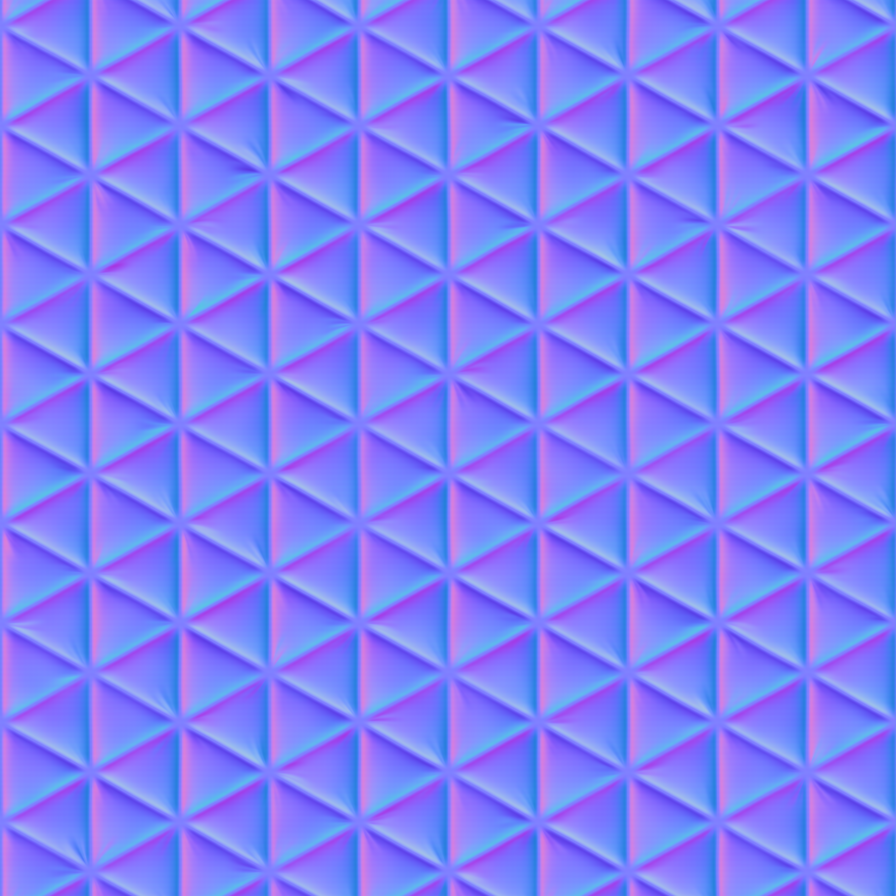
A WebGL 1 fragment shader for this texture map:

```glsl
precision highp float;
// Normal map of quilted triangular padding with pinched corners and fine creases.

uniform vec2 u_resolution;

const float TAU = 6.2831853;

vec2 hash2(vec2 p) {
  vec2 k = vec2(dot(p, vec2(127.1, 311.7)), dot(p, vec2(269.5, 183.3)));
  return fract(sin(k) * 43758.545);
}

float cornerGradient(vec2 cell, vec2 corner, vec2 f, vec2 period) {
  vec2 g = hash2(mod(cell + corner, period)) * 2.0 - 1.0;
  return dot(g, f - corner);
}

// Gradient noise that wraps after a whole number of cells.
float noise(vec2 p, vec2 period) {
  vec2 cell = floor(p), f = p - cell;
  vec2 u = f * f * f * (f * (f * 6.0 - 15.0) + 10.0);
  float low = mix(cornerGradient(cell, vec2(0, 0), f, period),
                  cornerGradient(cell, vec2(1, 0), f, period), u.x);
  float high = mix(cornerGradient(cell, vec2(0, 1), f, period),
                   cornerGradient(cell, vec2(1, 1), f, period), u.x);
  return mix(low, high, u.y);
}

// Two independent noise channels over the canvas.
vec2 noise2(vec2 uv, float count) {
  vec2 p = uv * count;
  return vec2(noise(p, vec2(count)), noise(p + vec2(3.37, 5.71), vec2(count)));
}

// Slope at distance d from each seam: broad dome plus a tight roll, weaker on diagonals.
vec3 seamSlope(vec3 d) {
  vec3 dome = vec3(0.48, 0.42, 0.42) * exp(-3.6 * d);
  vec3 roll = vec3(1.15, 0.65, 0.65) * exp(-21.0 * d);
  return (dome + roll) * smoothstep(0.0, 0.05, d);
}

// Puffed triangles between three families of seams.
vec2 quiltSlope(vec2 p, out float inside) {
  vec3 f = fract(vec3(p.x, p.y - 0.5 * p.x, p.y + 0.5 * p.x));
  float side = f.x + f.y < 1.0 ? 1.0 : -1.0;
  vec3 d = side > 0.0 ? vec3(f.xy, 1.0 - f.z) : vec3(1.0 - f.xy, f.z);
  vec3 fade = smoothstep(0.0, 0.17, d);
  vec3 s = seamSlope(d) * fade.yzx * fade.zxy;
  vec3 rim = smoothstep(0.0, 0.07, d);
  inside = rim.x * rim.y * rim.z;
  return side * (s.x * vec2(1.0, 0.0) + s.y * vec2(-0.486, 0.874)
                 - s.z * vec2(0.486, 0.874));
}

// Creases fanning out from the corners, on two interleaved grids.
vec2 creaseSlope(vec2 p) {
  vec2 slope = vec2(0.0);
  for (int i = 0; i < 2; i++) {
    vec2 q = p - float(i) * vec2(1.0, 0.5);
    vec2 cell = floor(q / vec2(2.0, 1.0) + 0.5);
    vec2 v = (q - cell * vec2(2.0, 1.0)) * vec2(1.0, 1.111) + vec2(0.0001, 0.0);
    vec2 seed = hash2(mod(cell, vec2(5.0, 9.0)) + float(i) * 17.0);
    float r = length(v);
    float turn = atan(v.y, v.x) / TAU + (seed.x - 0.5) * 0.15 * r;
    float crease = noise(vec2(turn * 30.0, r * 1.6 + seed.x * 90.0), vec2(30.0, 97.0));
    float cluster = noise(vec2(turn * 7.0, r + seed.y * 90.0), vec2(7.0, 97.0));
    float reach = smoothstep(0.06, 0.18, r) * (1.0 - smoothstep(0.25, 0.55, r));
    float amount = reach * smoothstep(-0.1, 0.3, cluster) * (0.3 + 0.7 * seed.y);
    slope += vec2(-v.y, v.x) / r * crease * amount;
  }
  return slope;
}

void main() {
  vec2 uv = gl_FragCoord.xy / u_resolution;

  // Ten columns by nine rows, with barely wandering seams.
  vec2 p = uv * vec2(10.0, 9.0) - vec2(0.012, 0.742) + 0.012 * noise2(uv, 15.0);

  float inside;
  vec2 slope = quiltSlope(p, inside);
  slope *= 1.0 + 0.5 * noise2(uv, 11.0).x;

  // Soft unevenness, creases and woven grain.
  slope += 0.13 * noise2(uv, 24.0) * inside;
  slope += 0.9 * creaseSlope(p) * inside;
  slope += 0.01 * vec2(0.5, 1.0) * cos(TAU * 160.0 * uv);

  vec3 normal = normalize(vec3(slope, 1.0));
  gl_FragColor = vec4(normal * 0.5 + 0.5, 1.0);
}
```
